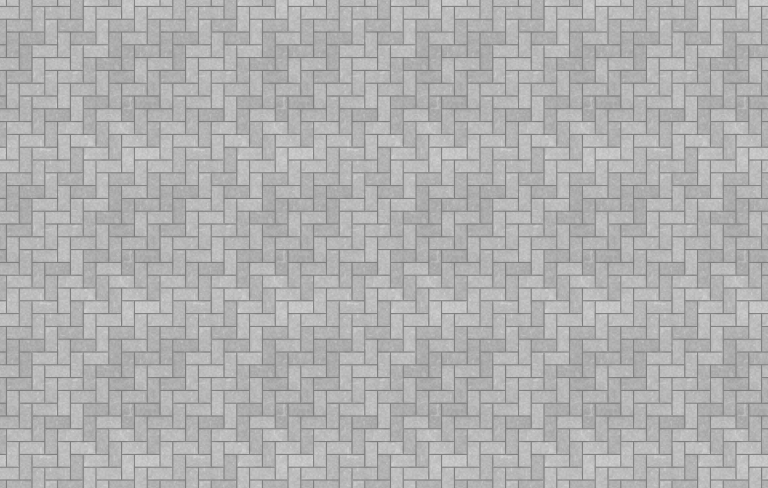
Give the GLSL for this texture, as a Shadertoy shader.

```glsl
// Grey concrete pavers in a herringbone bond, with tone and wear repeating every 12 cells.

const float PERIOD = 12.0;

float hash(vec2 p) {
    vec3 q = fract(vec3(p.xyx) * vec3(0.1031, 0.1030, 0.0973));
    q += dot(q, q.yzx + 33.33);
    return fract((q.x + q.y) * q.z);
}

// Value noise that wraps with the period; frequency is in lattice points per cell.
float wrappedNoise(vec2 p, float frequency) {
    p *= frequency;
    vec2 i = floor(p), f = fract(p);
    float wrap = PERIOD * frequency;
    f = f * f * (3.0 - 2.0 * f);
    vec2 a = mod(i, wrap), b = mod(i + 1.0, wrap);
    return mix(mix(hash(a), hash(vec2(b.x, a.y)), f.x),
               mix(hash(vec2(a.x, b.y)), hash(b), f.x), f.y);
}

// Soft round spot, wrapped over the period.
float spot(vec2 p, vec2 center, float radius) {
    vec2 d = mod(p - center + 0.5 * PERIOD, PERIOD) - 0.5 * PERIOD;
    return exp(-dot(d, d) / (radius * radius));
}

void mainImage(out vec4 fragColor, in vec2 fragCoord) {
    // Cell coordinates: 60 across, rows counted down from the top edge.
    float pixel = 60.0 / iResolution.x;
    vec2 p = vec2(fragCoord.x, iResolution.y - fragCoord.y) * pixel - 0.5;

    // Herringbone: steps 3 and 0 form a flat paver, 2 and 1 an upright one.
    vec2 corner = floor(p);
    float k = mod(corner.x - corner.y, 4.0);
    bool flat_ = k < 0.5 || k > 2.5;
    if (k < 0.5) corner.x -= 1.0;
    else if (k < 1.5) corner.y -= 1.0;
    vec2 size = flat_ ? vec2(2.0, 1.0) : vec2(1.0, 2.0);
    vec2 center = corner + 0.5 * size;
    vec2 inset = 0.5 * size - abs(p - center);
    float edge = min(inset.x, inset.y);

    // Tone of each paver, with a broad band and lighter groups.
    vec2 id = mod(corner, PERIOD);
    float tone = 0.712 + 0.075 * (hash(id + 7.0) - 0.5);
    tone += 0.012 * cos(6.28318 * (center.y - 11.5) / PERIOD);
    tone += 0.045 * spot(center, vec2(10.0, 11.8), 1.4);
    tone += 0.04 * spot(center, vec2(4.0, 4.5), 0.7);

    // Stains, sandy grain and a few pale scuffs.
    float stain = wrappedNoise(p, 1.0) * 0.6 + wrappedNoise(p + 3.7, 3.0) * 0.4;
    tone += 0.05 * (stain - 0.5);
    tone += 0.06 * (wrappedNoise(p, 8.0) - 0.5);
    tone += 0.05 * smoothstep(0.8, 0.95, wrappedNoise(p + 5.3, 4.0));

    // Worn rim, then the thin joint filtered over one pixel.
    tone -= 0.025 * exp(-edge * 14.0);
    float halfWidth = 0.032 + 0.016 * wrappedNoise(p + 1.9, 2.0);
    float joint = min(edge + 0.5 * pixel, halfWidth) - max(edge - 0.5 * pixel, -halfWidth);
    tone = mix(tone, 0.49, clamp(joint / pixel, 0.0, 1.0));

    fragColor = vec4(vec3(tone), 1.0);
}
```
